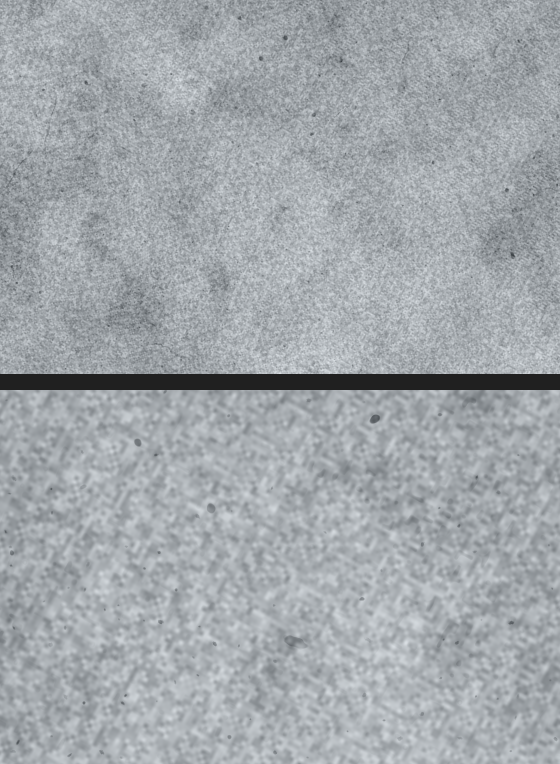
Top, the full canvas; bottom, a detail of the centre.
Write a WebGL 2 fragment shader that draws this texture.

```glsl
#version 300 es
precision highp float;
// Weathered grey concrete: cloudy mottling, dark stains, fine grain, pits and hairline cracks.

uniform vec2 u_resolution;
out vec4 outColor;

const float BASE_TONE = 0.661;
const vec3 COOL_TINT = vec3(0.0, 0.021, 0.038);
const float CLOUD_AMOUNT = 0.17;
const float MOTTLE_AMOUNT = 0.15;
const float STAIN_AMOUNT = 0.062;
const float GRAIN_FINE = 0.20;
const float GRAIN_COARSE = 0.11;
const float GRIT_AMOUNT = 0.09;
const float PIT_AMOUNT = 0.30;
const float CRACK_AMOUNT = 0.12;
const float CRACK_CHANCE = 0.28;
const float CRACK_CELLS = 5.0;
const float CRACK_WIDTH = 0.0007;
const float EDGE_SHADE = 0.035;

float hash(vec2 p) {
    return fract(sin(dot(p, vec2(127.1, 311.7))) * 43758.5453);
}

mat2 rotation(float angle) {
    float c = cos(angle), s = sin(angle);
    return mat2(c, s, -s, c);
}

float noise(vec2 p) {
    vec2 cell = floor(p), f = fract(p);
    f = f * f * (3.0 - 2.0 * f);
    float low = mix(hash(cell), hash(cell + vec2(1.0, 0.0)), f.x);
    float high = mix(hash(cell + vec2(0.0, 1.0)), hash(cell + vec2(1.0, 1.0)), f.x);
    return mix(low, high, f.y);
}

float fbm(vec2 p) {
    mat2 turn = rotation(0.65);
    float sum = 0.0, weight = 0.5;
    for (int i = 0; i < 5; i++) {
        sum += weight * noise(p);
        p = turn * p * 2.03 + 17.3;
        weight *= 0.5;
    }
    return sum / 0.97;
}

// One elongated pit per cell at most; chance is the share of cells that hold one.
float pits(vec2 p, float cells, float chance, float maxRadius) {
    vec2 q = p * cells;
    vec2 cell = floor(q);
    float clustering = smoothstep(0.35, 0.75, noise(cell / cells * 4.0 + 31.0));
    float present = step(hash(cell + 3.7), chance * (0.3 + 2.0 * clustering));
    vec2 center = 0.25 + 0.5 * vec2(hash(cell + 11.3), hash(cell + 23.9));
    vec2 d = rotation(6.2832 * hash(cell + 41.1)) * (fract(q) - center);
    d.x *= mix(0.5, 1.0, hash(cell + 53.2));
    float size = hash(cell + 67.7);
    float radius = maxRadius * mix(0.35, 1.0, size * size);
    float dist = length(d) + 0.5 * radius * (noise(q * 14.0) - 0.5);
    float soft = 0.8 * cells / u_resolution.y;
    float depth = mix(0.4, 1.0, hash(cell + 79.5));
    return present * depth * (1.0 - smoothstep(radius - soft, radius + soft, dist));
}

// Short wandering hairlines scattered over a coarse grid, tapering at their ends.
float cracks(vec2 p) {
    vec2 wander = vec2(fbm(p * 11.0 + 5.0), fbm(p * 11.0 + 47.0)) - 0.5;
    vec2 q = (p + 0.07 * wander) * CRACK_CELLS;
    float soft = CRACK_CELLS / u_resolution.y;
    float width = CRACK_WIDTH * CRACK_CELLS;
    float result = 0.0;
    for (int y = -1; y <= 1; y++) {
        for (int x = -1; x <= 1; x++) {
            vec2 cell = floor(q) + vec2(x, y);
            float present = step(hash(cell + 5.1), CRACK_CHANCE);
            vec2 center = cell + 0.25 + 0.5 * vec2(hash(cell + 13.7), hash(cell + 29.3));
            vec2 d = rotation(6.2832 * hash(cell + 37.9)) * (q - center);
            float halfLength = mix(0.15, 0.5, hash(cell + 61.3));
            float line = 1.0 - smoothstep(width, width + soft, abs(d.y));
            float taper = 1.0 - smoothstep(0.4, 1.0, abs(d.x) / halfLength);
            result = max(result, present * line * taper);
        }
    }
    return result * smoothstep(0.25, 0.6, noise(p * 35.0));
}

void main() {
    vec2 p = gl_FragCoord.xy / u_resolution.y;
    vec2 uv = gl_FragCoord.xy / u_resolution;

    // Broad clouds and smaller mottling
    float tone = BASE_TONE;
    tone += CLOUD_AMOUNT * (fbm(p * 2.6 + 8.0) - 0.5);
    tone += MOTTLE_AMOUNT * (fbm(p * 8.0 + 60.0) - 0.5);

    // Damp stains with ragged edges
    float stain = smoothstep(0.54, 0.70, fbm(p * 5.5 + 91.0));
    stain = max(stain, 0.9 * smoothstep(0.63, 0.75, fbm(p * 12.0 + 140.0)));
    tone -= STAIN_AMOUNT * stain;

    // Sandy grain, with dark grit gathered in the stains
    vec2 g = rotation(0.5) * p;
    tone += GRAIN_FINE * (noise(g * 250.0) - 0.5);
    tone += GRAIN_COARSE * (noise(g.yx * 125.0 + 19.0) - 0.5);
    float grit = smoothstep(0.68, 0.9, noise(g * 170.0 + 77.0));
    tone -= GRIT_AMOUNT * grit * (0.35 + 0.65 * stain);

    // Pits in three sizes and thin cracks
    float pit = max(pits(p, 15.0, 0.10, 0.085), pits(p + 7.0, 32.0, 0.08, 0.085));
    pit = max(pit, 0.7 * pits(p + 13.0, 60.0, 0.09, 0.11));
    tone -= PIT_AMOUNT * pit;
    tone -= CRACK_AMOUNT * cracks(p);

    // Slightly darker towards the upper corners
    float corner = smoothstep(0.25, 0.75, length((uv - vec2(0.5, 0.4)) * vec2(1.0, 0.8)));
    tone -= EDGE_SHADE * corner;

    outColor = vec4(clamp(tone + COOL_TINT, 0.0, 1.0), 1.0);
}
```
